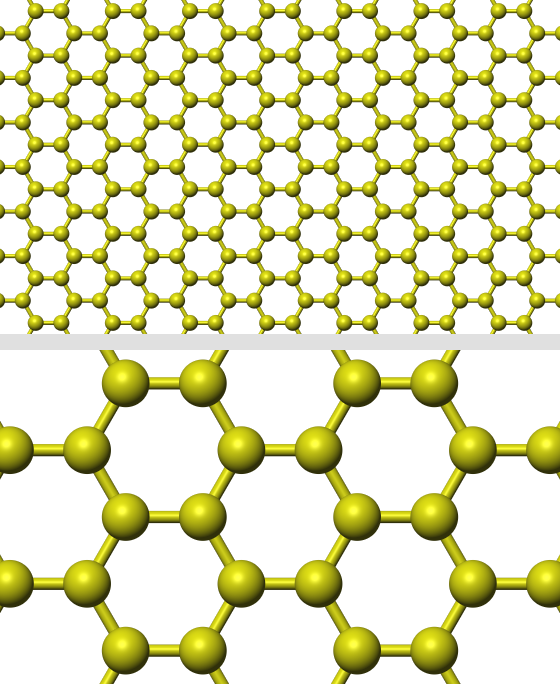
Top: the whole. Bottom: its middle third, enlarged.
Reproduce this pattern procedurally as a Shadertoy shader.

```glsl
// Honeycomb lattice of shiny olive-yellow balls joined by thin rods on white.

const float BOND = 0.0770;          // ball-to-ball distance, in canvas heights
const float BALL_RADIUS = 0.0238;
const float ROD_RADIUS = 0.0061;
const vec3 BACKGROUND = vec3(1.0);
const vec3 SHADOW = vec3(0.19, 0.19, 0.04);
const vec3 LIT = vec3(0.87, 0.87, 0.08);
const vec3 LIGHT_DIR = vec3(-0.27, 0.49, 0.83);
const float GLOSS = 0.24;
const float GLOSS_POWER = 40.0;

// Shortest vector from the segment a-b to the point p.
vec2 fromSegment(vec2 p, vec2 a, vec2 b) {
    vec2 ab = b - a;
    float t = clamp(dot(p - a, ab) / dot(ab, ab), 0.0, 1.0);
    return p - a - t * ab;
}

// Diffuse and specular light on a round surface.
vec3 shade(vec2 slope) {
    vec3 normal = vec3(slope, sqrt(max(1.0 - dot(slope, slope), 0.0)));
    vec3 light = normalize(LIGHT_DIR);
    vec3 halfway = normalize(light + vec3(0.0, 0.0, 1.0));
    float diffuse = max(dot(normal, light), 0.0);
    float specular = pow(max(dot(normal, halfway), 0.0), GLOSS_POWER);
    return mix(SHADOW, LIT, diffuse) + GLOSS * specular;
}

// Lays a rounded solid over the colour; offset runs from its axis or centre.
vec3 paintRound(vec3 color, vec2 offset, float radius, float pixel) {
    float edge = length(offset) - radius;
    float coverage = clamp(0.5 - edge / pixel, 0.0, 1.0);
    return mix(color, shade(offset / radius), coverage);
}

void mainImage(out vec4 fragColor, in vec2 fragCoord) {
    float pixel = 1.0 / iResolution.y;
    vec2 p = (fragCoord - 0.5 * iResolution.xy) * pixel;

    // Repeat a rectangular cell around one hexagon, then fold to a quadrant
    vec2 cell = BOND * vec2(3.0, sqrt(3.0));
    p = (fract(p / cell + 0.5) - 0.5) * cell;
    vec2 side = 2.0 * step(0.0, p) - 1.0;
    vec2 q = abs(p);

    vec2 sideBall = vec2(BOND, 0.0);
    vec2 topBall = 0.5 * vec2(BOND, cell.y);

    // Rods: slanted, outward and along the top; the side restores the fold
    vec2 slanted = fromSegment(q, sideBall, topBall);
    vec2 outward = fromSegment(q, sideBall, 2.0 * sideBall);
    vec2 level = fromSegment(q, topBall, topBall - sideBall);
    vec3 color = BACKGROUND;
    color = paintRound(color, slanted * side, ROD_RADIUS, pixel);
    color = paintRound(color, outward * side, ROD_RADIUS, pixel);
    color = paintRound(color, level * side, ROD_RADIUS, pixel);

    // Balls cover the rod ends
    color = paintRound(color, (q - sideBall) * side, BALL_RADIUS, pixel);
    color = paintRound(color, (q - topBall) * side, BALL_RADIUS, pixel);

    fragColor = vec4(color, 1.0);
}
```
